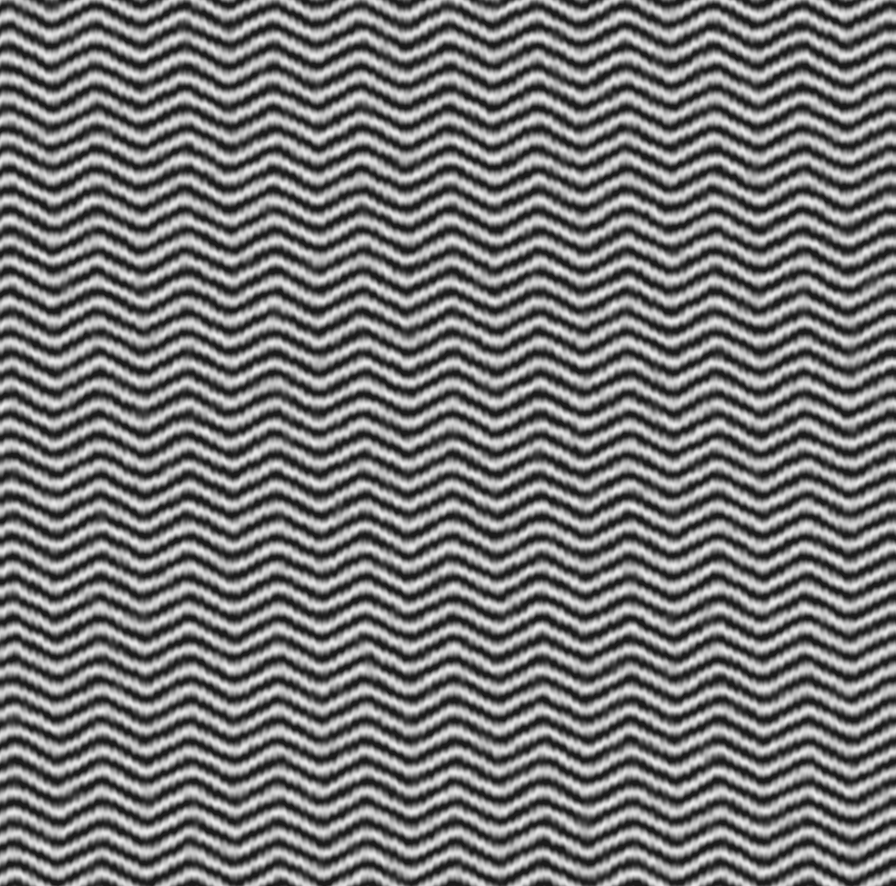
This pattern is drawn by a Shadertoy shader. Its source:

```glsl
// Fine woven zigzag stripes in black and off-white, stepped thread by thread.
#define COLUMNS 10.16     // zigzag waves across
#define ROWS 43.4         // stripe pairs down
#define SWING 0.50        // half height of a zigzag, in stripe pairs
#define THREADS 12.0      // weave steps per wave
#define STEP_MIX 0.85     // strength of the weave steps
#define WOBBLE 0.07       // unevenness of the stripes, in stripe pairs
#define GRAIN 0.11        // brightness variation of the fibres
#define FADE 0.22         // loss of contrast in worn spots
#define BALANCE 0.445     // middle tone between dark and light
#define DARK vec3(0.125)
#define LIGHT vec3(0.895)

const float TAU = 6.2831853;

vec2 randomGradient(vec2 cell) {
    vec3 p = fract(cell.xyx * vec3(0.1031, 0.1030, 0.0973));
    p += dot(p, p.yzx + 33.33);
    float angle = TAU * fract((p.x + p.y) * p.z);
    return vec2(cos(angle), sin(angle));
}

// Gradient noise, roughly -1 to 1
float gradientNoise(vec2 p) {
    vec2 cell = floor(p), f = p - cell;
    vec2 u = f * f * f * (f * (f * 6.0 - 15.0) + 10.0);
    vec2 e = vec2(0.0, 1.0);
    float a = dot(randomGradient(cell), f);
    float b = dot(randomGradient(cell + e.yx), f - e.yx);
    float c = dot(randomGradient(cell + e.xy), f - e.xy);
    float d = dot(randomGradient(cell + e.yy), f - e.yy);
    return 1.5 * mix(mix(a, b, u.x), mix(c, d, u.x), u.y);
}

// Triangle wave with softened corners, crest at zero
float zigzag(float x) {
    return asin(0.97 * cos(TAU * x)) / asin(0.97);
}

void mainImage(out vec4 fragColor, in vec2 fragCoord) {
    vec2 uv = fragCoord / iResolution.xy;

    // Waves lean slightly and wander a little
    float wave = (uv.x - 0.505 + 0.008 * (uv.y - 0.5)) * COLUMNS;
    wave += 0.02 * gradientNoise(uv * vec2(5.0, 16.0));

    // Soft stairs follow the individual threads, flat on each thread
    float thread = wave * THREADS + 0.5;
    float stair = floor(thread) + smoothstep(0.2, 0.8, fract(thread));
    float stepped = (mix(thread, stair, STEP_MIX) - 0.5) / THREADS;

    // Stripe phase, dark at whole numbers
    vec2 weave = vec2(thread, uv.y * ROWS);
    float phase = weave.y - SWING * zigzag(stepped) + 0.37;
    phase += WOBBLE * gradientNoise(weave * vec2(0.6, 1.3) + 7.0);
    phase += 0.05 * gradientNoise(uv * 9.0 + 31.0);

    // Worn spots and sub-pixel stripes lose contrast
    float wear = FADE * smoothstep(0.1, 0.9, gradientNoise(weave * vec2(0.3, 0.8) + 53.0));
    float footprint = ROWS / iResolution.y;
    float contrast = (1.0 - wear) * (1.0 - smoothstep(0.3, 0.8, footprint));
    float tone = BALANCE - 0.5 * contrast * cos(TAU * phase);

    // Fibre grain
    tone += GRAIN * gradientNoise(weave * vec2(0.9, 2.4) + 91.0);

    fragColor = vec4(mix(DARK, LIGHT, clamp(tone, -0.03, 1.08)), 1.0);
}
```
